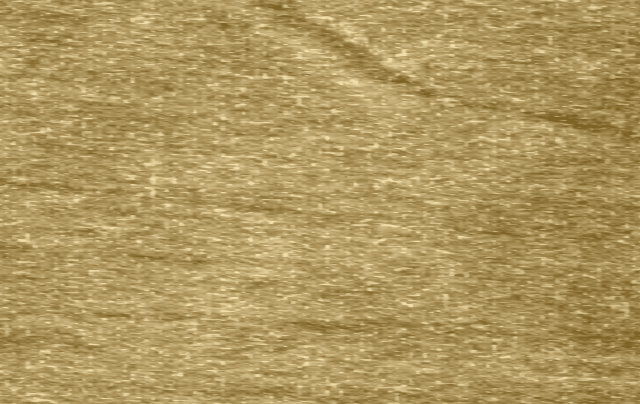
Write a Shadertoy shader that draws this texture.

```glsl
const vec3 SHADE_COLOR = vec3(0.57, 0.47, 0.24);
const vec3 SHINE_COLOR = vec3(0.88, 0.80, 0.59);

const float GRAIN_SLOPE = 0.045;
const vec2 FINE_FREQ = vec2(85.0, 290.0);
const vec2 FIBER_FREQ = vec2(36.0, 190.0);
const vec2 STREAK_FREQ = vec2(9.0, 85.0);
const vec2 GLINT_FREQ = vec2(58.0, 215.0);
const vec2 BAND_FREQ = vec2(1.3, 34.0);
const float FINE_GAIN = 0.52;
const float FIBER_GAIN = 0.50;
const float STREAK_GAIN = 0.34;
const float GLINT_GAIN = 0.55;

const float BASE_TONE = 0.17;
const float GLOW_GAIN = 0.29;
const vec2 GLOW_CENTER = vec2(0.58, 0.46);
const vec2 GLOW_RADIUS = vec2(0.80, 0.68);

const vec2 CREASE_BEND = vec2(1.0, 0.775);
const float CREASE_SLOPE = 0.19;
const float CREASE_STEEPEN = 0.50;

const int VEIN_COUNT = 3;

float hash(vec2 p) {
    vec3 q = fract(p.xyx * 0.1031);
    q += dot(q, q.yzx + 33.33);
    return fract((q.x + q.y) * q.z);
}

float noise(vec2 p) {
    vec2 cell = floor(p);
    vec2 f = fract(p);
    f = f * f * (3.0 - 2.0 * f);
    float low = mix(hash(cell), hash(cell + vec2(1, 0)), f.x);
    float high = mix(hash(cell + vec2(0, 1)), hash(cell + vec2(1, 1)), f.x);
    return mix(low, high, f.y);
}

// Noise centred on zero
float grain(vec2 p, float seed) {
    return noise(p + seed) - 0.5;
}

float bell(float d, float width) {
    d /= width;
    return exp(-d * d);
}

// Fibres, glints and long bands that follow the grain
float fiberTone(vec2 p) {
    vec2 g = vec2(p.x, p.y + GRAIN_SLOPE * p.x);
    g.y += 0.006 * grain(p * vec2(11.0, 16.0), 5.0);
    float tone = FINE_GAIN * grain(g * FINE_FREQ, 11.0)
               + FIBER_GAIN * grain(g * FIBER_FREQ, 37.0)
               + STREAK_GAIN * grain(g * STREAK_FREQ, 71.0);
    tone += GLINT_GAIN * smoothstep(0.62, 0.97, noise(g * GLINT_FREQ + 93.0));
    float bandGain = mix(0.42, 0.10, smoothstep(0.05, 0.35, p.y));
    return tone + bandGain * grain(g * BAND_FREQ, 19.0);
}

// Thin dark growth lines, fading along their length
float veinTone(vec2 p) {
    float tone = 0.0;
    for (int i = 0; i < VEIN_COUNT; i++) {
        float k = float(i);
        float y = 0.55 - 0.162 * k - (0.105 - 0.034 * k) * p.x;
        y += 0.012 * grain(vec2(p.x * 7.0, k * 9.0), 3.0);
        float d = p.y - y;
        float fade = smoothstep(0.15, 0.7, noise(vec2(p.x * 5.0, k * 7.0 + 40.0)));
        fade *= 1.0 - 0.6 * smoothstep(0.8, 1.4, p.x);
        tone -= fade * (0.30 * bell(d, 0.006) + 0.10 * bell(d - 0.012, 0.022));
    }
    return tone;
}

// Bent fold: dark valley, pale lower flank, rough bright upper lip
float creaseTone(vec2 p) {
    float x = p.x - CREASE_BEND.x;
    float hinge = 0.5 * (sqrt(x * x + 0.0012) - x);
    float y = CREASE_BEND.y - CREASE_SLOPE * x + CREASE_STEEPEN * hinge;
    y += 0.016 * grain(p * vec2(9.0, 5.0), 61.0);
    float steep = 1.0 - smoothstep(-0.08, 0.06, x);
    float d = (p.y - y) / mix(1.02, 1.22, steep);

    float valley = bell(d, mix(0.013, 0.025, steep));
    float flank = bell(d + mix(0.030, 0.066, steep), mix(0.018, 0.026, steep));
    float rough = 0.020 * grain(p * vec2(48.0, 60.0), 23.0);
    float lip = bell(d - 0.034 + rough, 0.013) * steep;
    lip *= smoothstep(-0.32, -0.12, x);
    float sparkle = 0.15 + 0.6 * noise(p * vec2(110.0, 150.0));
    return -0.34 * valley + mix(0.10, 0.24, steep) * flank + lip * sparkle;
}

// Broad sheen with soft blotches
float sheenTone(vec2 p) {
    vec2 q = (p - GLOW_CENTER) / GLOW_RADIUS;
    float blotch = 0.18 * grain(p * vec2(4.0, 5.0), 7.0)
                 + 0.12 * grain(p * vec2(13.0, 9.0), 29.0);
    return BASE_TONE + GLOW_GAIN * exp(-dot(q, q)) + blotch;
}

void mainImage(out vec4 fragColor, in vec2 fragCoord) {
    vec2 p = fragCoord / iResolution.y;
    float tone = sheenTone(p) + fiberTone(p) + veinTone(p) + creaseTone(p);
    tone = clamp(tone, -0.25, 1.2);
    fragColor = vec4(mix(SHADE_COLOR, SHINE_COLOR, tone), 1.0);
}
```
